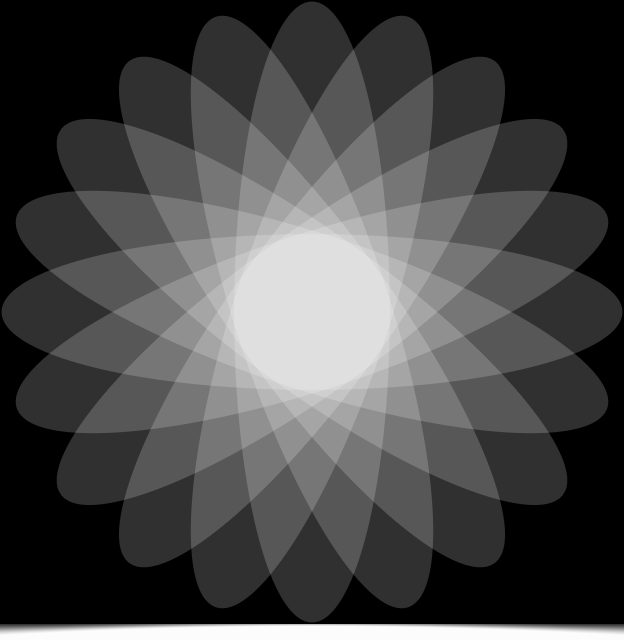
A WebGL 1 fragment shader for this background:

```glsl
precision highp float;

uniform vec2 u_resolution;

const float PI = 3.14159265;
const int ELLIPSE_COUNT = 10;

// Approximate signed distance to an axis-aligned ellipse
float ellipseDistance(vec2 p, vec2 radii) {
  float k = max(length(p / radii), 0.001);
  return k * (k - 1.0) / (length(p / (radii * radii)) + 0.00001);
}

vec2 rotate(vec2 p, float angle) {
  float c = cos(angle), s = sin(angle);
  return vec2(c * p.x - s * p.y, s * p.x + c * p.y);
}

// Stacked translucent white ellipses on black
float rosette(vec2 p, float pixel) {
  float darkness = 1.0;
  for (int i = 0; i < ELLIPSE_COUNT; i++) {
    vec2 q = rotate(p, float(i) * PI / float(ELLIPSE_COUNT));
    float d = ellipseDistance(q, vec2(0.4975, 0.1248));
    float coverage = clamp(0.5 - d / pixel, 0.0, 1.0);
    darkness *= 1.0 - 0.188 * coverage;
  }
  return 1.0 - darkness;
}

// White strip with a shadow that deepens toward both corners
float lowerStrip(float x, float depth) {
  float side = abs(2.0 * x - 1.0);
  float reach = 0.004 + 0.016 * side * side;
  float shadow = 1.0 - smoothstep(-0.3 * reach, reach, depth);
  return 0.99 - shadow * mix(0.35, 0.95, smoothstep(0.0, 0.9, side));
}

void main() {
  // Width units, measured downward from the top edge
  vec2 p = vec2(gl_FragCoord.x, u_resolution.y - gl_FragCoord.y) / u_resolution.x;
  float pixel = 1.0 / u_resolution.x;

  float panel = rosette(p - 0.5, pixel);
  float strip = lowerStrip(p.x, p.y - 1.0);
  float belowPanel = clamp((p.y - 1.0) / pixel + 0.5, 0.0, 1.0);

  gl_FragColor = vec4(vec3(mix(panel, strip, belowPanel)), 1.0);
}
```
